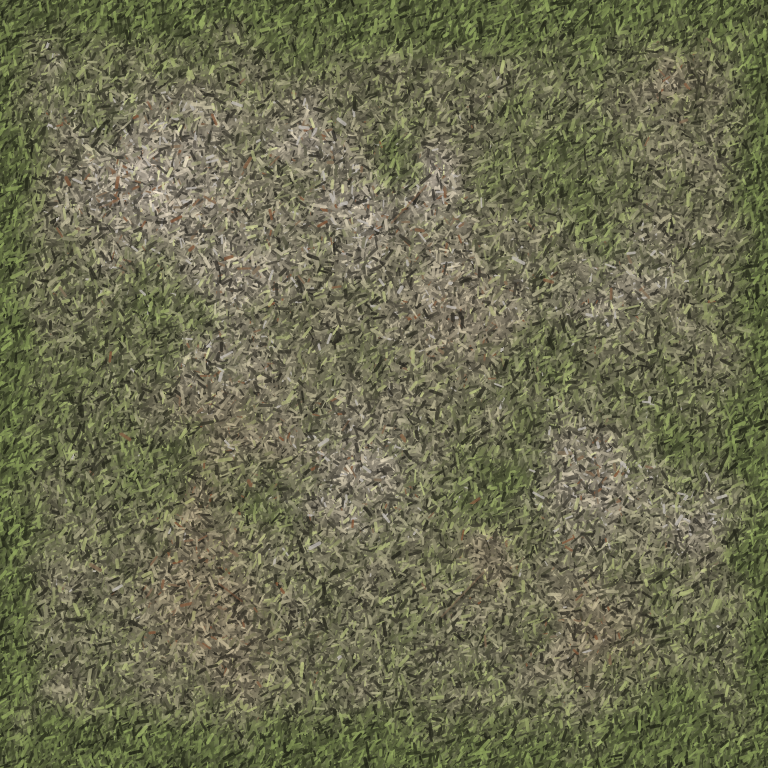
Reproduce this texture procedurally as a Shadertoy shader.

```glsl
// Worn lawn: lush turf around the rim, bare dusty patches and straw litter inside.
// Soft blobs and gradient noise lay out the ground; jittered grids of short
// strokes then add blades, straw and chips tinted by the ground below them.

const vec3 EARTH = vec3(0.440, 0.422, 0.345);
const vec3 DUST = vec3(0.585, 0.552, 0.498);
const vec3 STRAW = vec3(0.510, 0.450, 0.360);
const vec3 TURF = vec3(0.340, 0.362, 0.245);
const vec3 RUST = vec3(0.500, 0.320, 0.210);
const vec3 CHALK = vec3(0.750, 0.730, 0.700);
const float FINE_CELLS = 138.0;     // finest stroke grid across the canvas
const float CELL_STEP = 13.0;       // grid change per layer, fine to coarse
const float BLADE_CONTRAST = 0.66;
const float BLADE_OPACITY = 0.80;
const float GRAIN = 0.50;
const float MOTTLE = 0.20;
const float SOFTNESS = 0.0009;      // stroke edge blur in canvas units
const int BLADE_LAYERS = 6;

// Ground blobs: centre, radius, strength
const vec4 DUSTY[12] = vec4[](
    vec4(.20, .77, .105, .90), vec4(.40, .82, .045, .70), vec4(.47, .72, .070, .70),
    vec4(.57, .77, .040, .75), vec4(.32, .65, .070, .55), vec4(.60, .61, .095, .45),
    vec4(.81, .63, .070, .45), vec4(.46, .39, .085, .60), vec4(.29, .53, .070, .40),
    vec4(.77, .37, .075, .60), vec4(.91, .33, .050, .50), vec4(.08, .92, .035, .40));
const vec4 STRAWY[8] = vec4[](
    vec4(.27, .22, .080, .70), vec4(.25, .33, .055, .55), vec4(.78, .17, .065, .65),
    vec4(.64, .27, .050, .60), vec4(.32, .12, .060, .35), vec4(.60, .59, .070, .40),
    vec4(.30, .44, .080, .45), vec4(.88, .90, .060, .35));
const vec4 LUSH[12] = vec4[](
    vec4(.51, .78, .045, .60), vec4(.73, .80, .080, .50), vec4(.64, .36, .070, .60),
    vec4(.90, .43, .080, .55), vec4(.20, .38, .065, .60), vec4(.21, .60, .085, .42),
    vec4(.07, .48, .080, .40), vec4(.34, .35, .050, .55), vec4(.71, .53, .070, .45),
    vec4(.78, .69, .045, .40), vec4(.88, .11, .075, .45), vec4(.12, .86, .055, .35));
// Single twigs: both ends
const vec4 TWIGS[6] = vec4[](
    vec4(.510, .710, .555, .758), vec4(.130, .730, .153, .738),
    vec4(.285, .240, .315, .217), vec4(.575, .197, .630, .255),
    vec4(.352, .785, .363, .796), vec4(.446, .440, .454, .452));

vec3 hash3(vec2 p) {
    vec3 q = fract(p.xyx * vec3(.1031, .1030, .0973));
    q += dot(q, q.yxz + 33.33);
    return fract((q.xxy + q.yzz) * q.zyx);
}

float corner(vec2 cell, vec2 offset) {
    return dot(hash3(cell).xy * 2.0 - 1.0, offset);
}

float gradientNoise(vec2 p) {
    vec2 i = floor(p), f = p - i, e = vec2(1.0, 0.0);
    vec2 w = f * f * f * (f * (f * 6.0 - 15.0) + 10.0);
    return mix(mix(corner(i, f), corner(i + e, f - e), w.x),
               mix(corner(i + e.yx, f - e.yx), corner(i + 1.0, f - 1.0), w.x), w.y);
}

float fbm(vec2 p) {
    return gradientNoise(p) + 0.5 * gradientNoise(p * 2.1 + 17.0)
         + 0.25 * gradientNoise(p * 4.3 + 41.0);
}

float blob(vec2 p, vec4 b) {
    vec2 d = (p - b.xy) / b.z;
    return b.w * exp(-dot(d, d));
}

float segment(vec2 p, vec2 a, vec2 b) {
    vec2 d = b - a;
    return length(p - a - d * clamp(dot(p - a, d) / dot(d, d), 0.0, 1.0));
}

// Ground weights: x dust, y straw, z turf
vec3 groundCover(vec2 uv) {
    vec2 p = uv + 0.035 * vec2(fbm(uv * 16.0 + 5.0), fbm(uv * 16.0 + 60.0));
    vec3 g = vec3(0.0, 0.0, 0.24);
    for (int i = 0; i < 12; i++) {
        g.x += blob(p, DUSTY[i]);
        g.z += blob(p, LUSH[i]);
    }
    for (int i = 0; i < 8; i++) g.y += blob(p, STRAWY[i]);
    vec2 side = min(uv, 1.0 - uv);
    float ragged = 0.055 * fbm(uv * 11.0 + 23.0);
    float rim = 1.0 - smoothstep(0.0, 0.125, min(side.x * 1.8, side.y) + ragged);
    g.z += 0.85 * rim + 0.45 * fbm(uv * 18.0 + 90.0) - 0.55 * (g.x + g.y);
    g.x += 0.28 * fbm(uv * 24.0 + 30.0) - 0.6 * rim;
    return clamp(g, 0.0, 1.0);
}

void mainImage(out vec4 fragColor, in vec2 fragCoord) {
    vec2 uv = fragCoord / iResolution.xy;
    float blur = max(SOFTNESS, 0.6 / iResolution.y);
    vec3 cover = groundCover(uv);
    float bare = clamp(cover.x + cover.y, 0.0, 1.0);

    // Mottled base ground with slanted fibrous grain
    vec3 ground = mix(mix(EARTH, DUST, cover.x), STRAW, 0.55 * cover.y);
    ground = mix(ground, TURF, cover.z);
    ground *= 1.0 + MOTTLE * fbm(uv * 48.0 + 70.0);
    vec2 fibre = vec2(uv.x * 0.88 - uv.y * 0.47, uv.x * 0.47 + uv.y * 0.88);
    float grain = gradientNoise(fibre * vec2(200.0, 95.0)) + 0.6 * gradientNoise(uv * 170.0);
    vec3 col = ground * (1.0 + GRAIN * grain);

    // Blades, straw and coloured chips, laid from fine to coarse grids
    for (int layer = 0; layer < BLADE_LAYERS; layer++) {
        float cells = FINE_CELLS - CELL_STEP * float(layer);
        vec2 home = floor(uv * cells);
        for (int k = 0; k < 9; k++) {
            vec2 cell = home + vec2(k % 3, k / 3) - 1.0;
            vec3 place = hash3(cell + 131.0 * float(layer) + 7.0);
            vec3 look = hash3(cell + 173.0 * float(layer) + 411.0);
            bool grassy = look.x < cover.z + 0.12;
            float angle = grassy ? 1.05 + 1.9 * (place.z - 0.5) : 3.1416 * place.z;
            vec2 reach = vec2(cos(angle), sin(angle)) * mix(0.18, 0.58, look.y) / cells;
            vec2 centre = (cell + place.xy) / cells;
            float d = segment(uv, centre - reach, centre + reach);
            float width = mix(0.08, 0.18, fract(look.y * 7.3)) / cells;
            float ink = 1.0 - smoothstep(width - blur, width + blur, d);
            vec3 tint = ground * (1.0 + BLADE_CONTRAST * (2.0 * look.z - 1.0));
            if (grassy) tint *= mix(vec3(0.96, 0.98, 0.94), vec3(1.02, 1.08, 0.91), look.z);
            float chip = fract(look.x * 13.7 + place.z);
            if (!grassy && chip < 0.08 * bare) tint = mix(RUST, STRAW, look.z);
            else if (!grassy && chip > 1.0 - 0.12 * cover.x) tint = CHALK;
            col = mix(col, tint, BLADE_OPACITY * ink);
        }
    }

    // Loose twigs with a dark lower edge
    for (int i = 0; i < 6; i++) {
        float shade = segment(uv + vec2(-0.001, 0.003), TWIGS[i].xy, TWIGS[i].zw);
        float twig = segment(uv, TWIGS[i].xy, TWIGS[i].zw);
        col *= 1.0 - 0.25 * (1.0 - smoothstep(0.001, 0.004, shade));
        vec3 bark = mix(RUST, STRAW, hash3(TWIGS[i].xy * 99.0).x);
        col = mix(col, bark, 0.5 * (1.0 - smoothstep(0.0012 - blur, 0.0012 + blur, twig)));
    }
    fragColor = vec4(clamp(col, 0.0, 1.0), 1.0);
}
```
